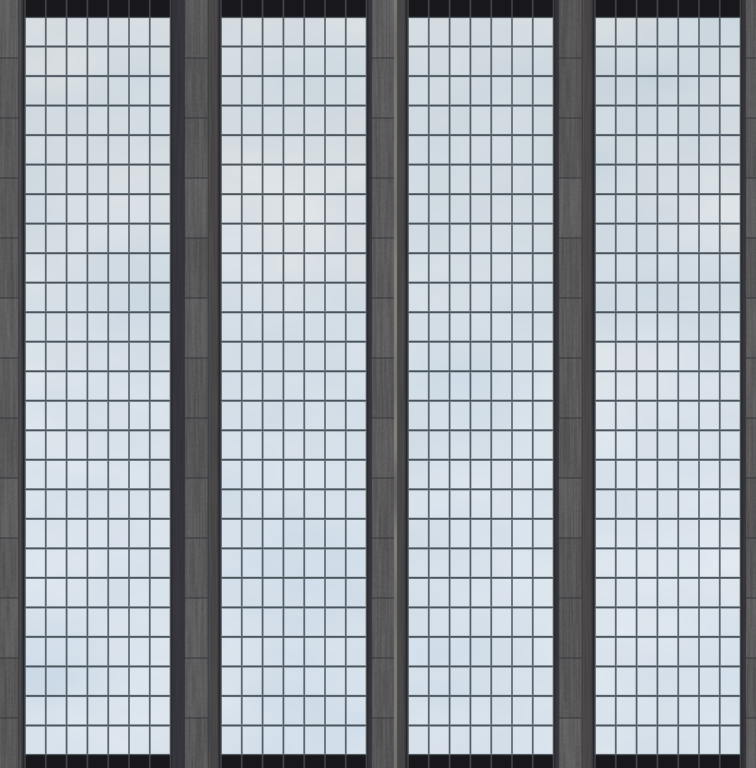
Give the GLSL for this texture, as a WebGL 2 fragment shader.

```glsl
#version 300 es
precision highp float;
// Facade of four tall glazed bays between stone piers. Each bay is a 7 x 25
// grid of panes reflecting a pale cloudy sky; piers are jointed slabs with
// dark jambs. All parts are box-filtered spans on a 756 x 768 unit canvas.

#define CANVAS vec2(756.0, 768.0)
#define BAY_PITCH 187.0
#define FIRST_BAY_SHIFT 9.0
#define GLASS_WIDTH 145.6
#define GLASS_BOTTOM 13.0
#define GLASS_TOP 751.0
#define GRID vec2(7.0, 25.0)
#define BAR_WIDTH vec2(1.7, 2.0)
#define SLAB_HEIGHT 60.0
#define SOFTNESS 1.25

uniform vec2 u_resolution;
out vec4 fragColor;

const vec3 SKY_HIGH = vec3(0.835, 0.865, 0.885);
const vec3 SKY_LOW = vec3(0.842, 0.882, 0.922);
const vec3 BAR = vec3(0.29, 0.33, 0.36);
const vec3 STONE = vec3(0.355, 0.350, 0.355);
const vec3 RETURN_FACE = vec3(0.285, 0.275, 0.28);
const vec3 JAMB = vec3(0.205, 0.208, 0.23);
const vec3 RECESS = vec3(0.095, 0.095, 0.11);
const vec3 EDGE_LIGHT = vec3(0.53, 0.52, 0.49);

float hash(vec2 p) {
    vec3 q = fract(vec3(p.xyx) * 0.1031);
    q += dot(q, q.yzx + 33.33);
    return fract((q.x + q.y) * q.z);
}

float noise(vec2 p) {
    vec2 i = floor(p), f = fract(p);
    f = f * f * (3.0 - 2.0 * f);
    return mix(mix(hash(i), hash(i + vec2(1, 0)), f.x),
               mix(hash(i + vec2(0, 1)), hash(i + vec2(1, 1)), f.x), f.y);
}

float clouds(vec2 p) {
    float sum = 0.0, weight = 0.5;
    for (int k = 0; k < 4; k++) {
        sum += weight * noise(p);
        p = p * 2.03 + 17.0;
        weight *= 0.5;
    }
    return sum;
}

// Fraction of a filter footprint of half-size h that lies between a and b.
float span(float x, float a, float b, float h) {
    return clamp((min(x + h, b) - max(x - h, a)) / (2.0 * h), 0.0, 1.0);
}

// Signed distance to the nearest multiple of a pitch.
float nearest(float x, float pitch) {
    return (fract(x / pitch + 0.5) - 0.5) * pitch;
}

vec3 glass(vec2 p, vec2 pane) {
    vec3 sky = mix(SKY_LOW, SKY_HIGH, smoothstep(200.0, 680.0, p.y));
    float cloud = clouds(p / vec2(150.0, 95.0) + 4.0) - 0.47;
    sky += cloud * vec3(0.13, 0.085, 0.045);
    return sky + (hash(pane + 3.0) - 0.5) * 0.016;
}

vec3 pier(float u, float y, float bay, float h) {
    float grain = noise(vec2(u * 0.7 + bay * 31.0, y * 0.025)) - 0.5;
    float slabEnd = bay < 0.5 ? -7.0 : -13.5;
    float course = y - 50.0;
    float block = hash(vec2(bay + 5.0, floor(course / SLAB_HEIGHT) + 9.0)) - 0.5;

    // Jamb, side return and front slab
    vec3 color = JAMB + grain * 0.025;
    color = mix(color, RETURN_FACE + grain * 0.03, span(u, slabEnd + 1.5, -3.5, h));
    vec3 stone = STONE + block * 0.035 + grain * 0.06;
    stone += (noise(vec2(u, y) * 0.6 + bay * 50.0) - 0.5) * 0.025;
    float joint = span(nearest(course, SLAB_HEIGHT), -0.8, 0.8, h);
    stone = mix(stone, JAMB, joint * 0.65);
    color = mix(color, stone, span(u, -36.0, slabEnd, h));

    // Worn pale arris, clear on one pier only
    float wear = bay == 2.0 ? 0.55 + 0.45 * noise(vec2(3.0, y * 0.018)) : 0.13;
    return mix(color, EDGE_LIGHT, wear * span(u, slabEnd - 0.5, slabEnd + 2.5, h));
}

void main() {
    vec2 p = gl_FragCoord.xy / u_resolution * CANVAS;
    float h = 0.5 * SOFTNESS * CANVAS.y / u_resolution.y;

    // Bay index and position from the left edge of its glass
    float bay = floor((p.x + 3.0) / BAY_PITCH);
    float u = p.x - (34.0 + BAY_PITCH * bay) + (bay < 0.5 ? FIRST_BAY_SHIFT : 0.0);
    vec2 cell = vec2(GLASS_WIDTH, GLASS_TOP - GLASS_BOTTOM) / GRID;
    vec2 local = vec2(u, p.y - GLASS_BOTTOM);
    vec2 pane = floor(local / cell) + vec2(bay * GRID.x, 0.0);

    // Glazing bars
    vec2 halfBar = 0.5 * BAR_WIDTH;
    float upright = span(nearest(local.x, cell.x), -halfBar.x, halfBar.x, h);
    float rail = span(nearest(local.y, cell.y), -halfBar.y, halfBar.y, h);
    vec3 window = mix(glass(p, pane), BAR, max(upright * 0.93, rail));

    // Dark recesses above and below, crossed by the uprights
    vec3 recess = mix(RECESS, STONE * 0.85, upright * 0.8);

    vec3 color = pier(u, p.y, bay, h);
    color = mix(color, recess, span(u, -1.5, GLASS_WIDTH + 1.5, h));
    float opening = span(u, 0.0, GLASS_WIDTH, h)
                  * span(p.y, GLASS_BOTTOM, GLASS_TOP, h);
    fragColor = vec4(mix(color, window, opening), 1.0);
}
```
